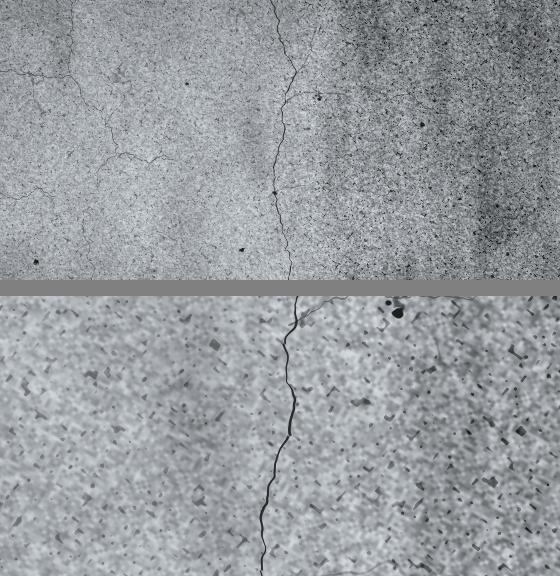
Top, the full canvas; bottom, a detail of the centre.
A Shadertoy shader for this texture:

```glsl
float hash(vec2 p) {
    vec3 q = fract(p.xyx * vec3(0.1031, 0.1030, 0.0973));
    q += dot(q, q.yzx + 33.33);
    return fract((q.x + q.y) * q.z);
}

float noise(vec2 p) {
    vec2 i = floor(p), f = fract(p);
    f = f * f * (3.0 - 2.0 * f);
    return mix(mix(hash(i), hash(i + vec2(1, 0)), f.x),
               mix(hash(i + vec2(0, 1)), hash(i + vec2(1, 1)), f.x), f.y);
}

float fbm(vec2 p) {
    float sum = 0.0, amp = 0.5;
    for (int i = 0; i < 5; i++) {
        sum += amp * noise(p);
        p = p * 2.03 + 17.3;
        amp *= 0.5;
    }
    return sum;
}

vec2 turn(vec2 p, float angle) {
    float c = cos(angle), s = sin(angle);
    return vec2(c * p.x - s * p.y, s * p.x + c * p.y);
}

// Jagged line pinned at both ends, wandering in between
float crack(vec2 p, vec2 a, vec2 b, float wander, float width, float soft) {
    float len = length(b - a);
    vec2 dir = (b - a) / len, q = p - a;
    float along = dot(q, dir), across = dot(q, vec2(-dir.y, dir.x));
    float pin = smoothstep(0.0, 0.05, along) * smoothstep(0.0, 0.05, len - along);
    float seed = a.x * 31.0 + a.y * 17.0;
    across -= (fbm(vec2(along * 11.0, seed)) - 0.48) * wander * pin;
    across -= (noise(vec2(along * 60.0, seed)) - 0.5) * 0.012;
    float w = width * (0.3 + 1.2 * noise(vec2(along * 45.0, a.y * 23.0)));
    float ends = smoothstep(-soft, soft, along) * smoothstep(-soft, soft, len - along);
    return ends * (1.0 - smoothstep(w - soft * 0.5, w + soft * 0.8, abs(across)));
}

// Soft ragged vertical stain
float stain(vec2 p, vec2 centre, vec2 size) {
    vec2 q = (p - centre) / size;
    q.x += (fbm(p * vec2(9.0, 5.0)) - 0.48) * 1.6;
    return exp(-dot(q, q)) * (0.4 + 1.1 * fbm(p * vec2(30.0, 5.0)));
}

float trunkCrack(vec2 p, float soft) {
    vec2 knots[6] = vec2[6](vec2(0.95, 1.05), vec2(1.06, 0.74), vec2(1.005, 0.61),
                            vec2(1.01, 0.5), vec2(0.978, 0.34), vec2(1.055, -0.05));
    float line = 0.0;
    for (int i = 0; i < 5; i++)
        line = max(line, crack(p, knots[i], knots[i + 1], 0.06, 0.0011, soft));
    return line;
}

float branchCracks(vec2 p, float soft) {
    vec4 spans[11] = vec4[11](
        vec4(0.28, 1.03, 0.255, 0.73), vec4(0.255, 0.73, 0.42, 0.48),
        vec4(-0.03, 0.75, 0.255, 0.73), vec4(0.42, 0.45, 0.62, 0.43),
        vec4(0.30, 0.24, 0.33, -0.03), vec4(-0.03, 0.31, 0.20, 0.30),
        vec4(1.01, 0.63, 1.36, 0.67), vec4(1.36, 0.67, 1.79, 0.51),
        vec4(1.73, 0.52, 1.72, 0.26), vec4(0.42, 0.48, 0.34, 0.32),
        vec4(1.06, 0.74, 1.15, 0.91));
    float line = 0.0;
    for (int i = 0; i < 11; i++) {
        float strength = 0.5 + 0.4 * hash(vec2(float(i), 4.0));
        line = max(line, strength * crack(p, spans[i].xy, spans[i].zw, 0.1, 0.0007, soft));
    }
    return line;
}

float holes(vec2 p, float soft) {
    float mask = 0.0;
    for (int i = 0; i < 18; i++) {
        float k = float(i);
        vec2 c = vec2(2.0 * sqrt(hash(vec2(k, 1.7))), hash(vec2(k, 9.2)));
        float r = mix(0.003, 0.009, pow(hash(vec2(k, 5.1)), 3.0));
        float d = length((p - c) * vec2(0.9, 1.1)) + (noise(p * 150.0) - 0.5) * r;
        mask = max(mask, 1.0 - smoothstep(r - soft, r + soft, d));
    }
    return mask;
}

void mainImage(out vec4 fragColor, in vec2 fragCoord) {
    vec2 p = fragCoord / iResolution.y;
    p.x *= 2.0 * iResolution.y / iResolution.x;
    float soft = 1.0 / iResolution.y;

    // Broad light, mottling and weathering
    float edge = length((p - vec2(0.72, 0.36)) * vec2(0.8, 1.1));
    float rough = smoothstep(0.85, 1.3, p.x + 0.3 * (fbm(p * 4.0) - 0.5));
    float streaks = smoothstep(0.4, 0.7, fbm(p * vec2(15.0, 1.5)));
    float stains = stain(p, vec2(1.32, 0.78), vec2(0.08, 0.42))
                 + 0.8 * stain(p, vec2(1.19, 0.33), vec2(0.035, 0.22))
                 + 0.7 * stain(p, vec2(1.57, 0.65), vec2(0.035, 0.45))
                 + 0.8 * stain(p, vec2(1.73, 0.3), vec2(0.05, 0.36))
                 + 0.6 * stain(p, vec2(0.91, 0.5), vec2(0.04, 0.16))
                 + 0.6 * stain(p, vec2(0.22, 0.83), vec2(0.04, 0.14));
    float tone = 0.695 - 0.18 * smoothstep(0.25, 1.15, edge);
    tone += 0.17 * (fbm(p * vec2(6.0, 4.5)) - 0.48);
    tone -= 0.08 * rough * streaks + 0.15 * stains;

    // Sandy grain and small sharp pits
    float contrast = 0.72 + 0.4 * rough;
    float grain = 0.27 * (noise(turn(p, 0.5) * vec2(215.0, 240.0)) - 0.5)
                + 0.17 * (noise(turn(p, 0.3) * vec2(105.0, 130.0) + 40.0) - 0.5);
    tone += grain * contrast;
    float pits = smoothstep(0.80, 0.92, noise(turn(p, 0.7) * vec2(145.0, 160.0) + 71.0));
    tone -= 0.28 * pits * contrast;

    // Cracks, faint hairlines and open holes
    float ridge = abs(fbm(p * 4.5 + 8.0) - 0.48);
    float hair = (1.0 - smoothstep(0.002, 0.011, ridge))
               * smoothstep(0.5, 0.75, noise(p * 7.0 + 3.0));
    tone -= 0.14 * hair;
    tone = mix(tone, 0.22, branchCracks(p, soft));
    tone = mix(tone, 0.14, 0.95 * trunkCrack(p, soft));
    tone = mix(tone, 0.12, holes(p, soft));

    vec3 coolGrey = vec3(0.971, 1.0, 1.027);
    fragColor = vec4(clamp(tone, 0.08, 0.86) * coolGrey, 1.0);
}
```
